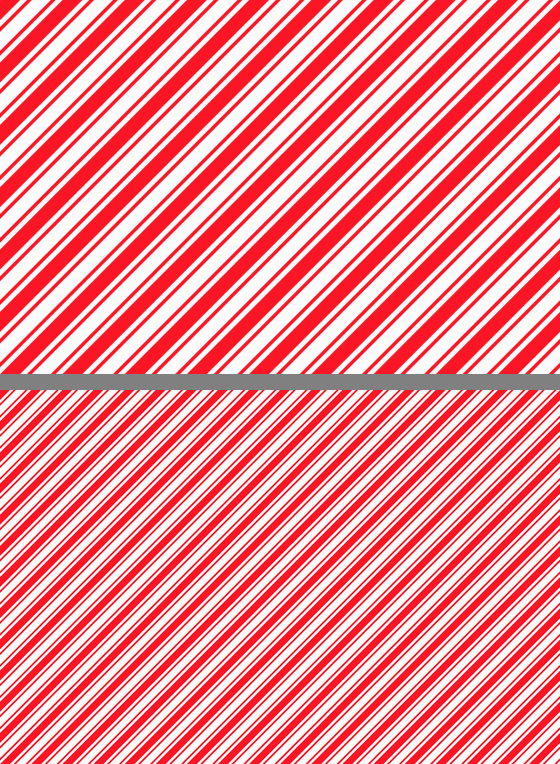
Top, the tile; bottom, the same tile 2 across and 2 down.
Reproduce this pattern procedurally as a Shadertoy shader.

```glsl
// Diagonal candy stripes: one wide red band flanked by two thin ones, on white.

// Coverage of a band, from its centre distance, half width and edge softness.
float band(float dist, float halfWidth, float soft) {
    return 1.0 - smoothstep(-soft, soft, dist - halfWidth);
}

void mainImage(out vec4 fragColor, in vec2 fragCoord) {
    // Whole repeats across and down, so the stripes wrap at every edge
    vec2 repeats = vec2(9.0, -6.0);
    float phase = dot(fragCoord / iResolution.xy, repeats);

    // Mirrored distance from the middle of the wide band, in repeats
    float dist = abs(fract(phase - 0.165 + 0.5) - 0.5);

    // Slightly soft edges, never narrower than a pixel
    float soft = max(0.017, 0.6 * length(repeats / iResolution.xy));

    float wide = band(dist, 0.16, soft);
    float thin = band(abs(dist - 0.309), 0.039, soft);

    vec3 white = vec3(0.985);
    vec3 red = vec3(0.98, 0.085, 0.14);
    fragColor = vec4(mix(white, red, max(wide, thin)), 1.0);
}
```
